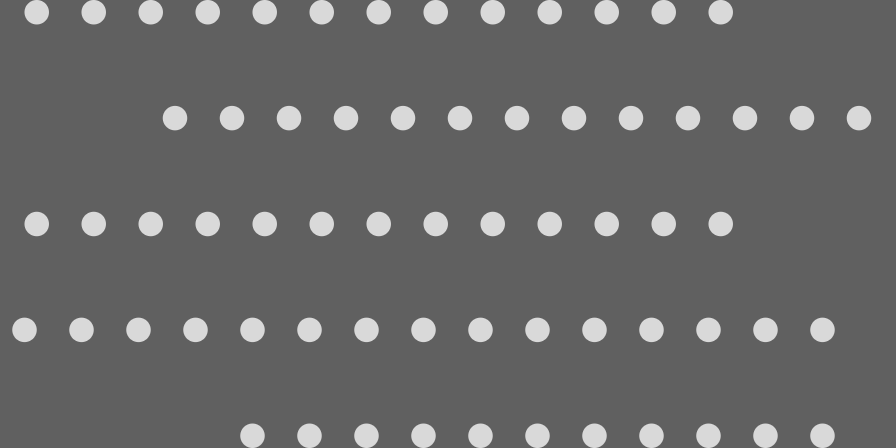
A Shadertoy shader for this pattern:

```glsl
// Five staggered rows of pale dots, of unequal length, on a flat grey ground.
#define ROWS 5
#define RADIUS 0.0273
#define DOT_PITCH 0.12723
#define ROW_PITCH ((1.0 - 2.0 * RADIUS) / float(ROWS - 1))
#define GROUND vec3(0.378)
#define DOT_COLOR vec3(0.852)

// Per row, bottom to top: x of the first dot centre, number of dots
const vec2 rowLayout[ROWS] = vec2[ROWS](
    vec2(0.5636, 11.0),
    vec2(0.0547, 15.0),
    vec2(0.0820, 13.0),
    vec2(0.3906, 13.0),
    vec2(0.0820, 13.0)
);

// Signed distance to the nearest dot of the nearest row
float dotDistance(vec2 p) {
    float row = clamp(round((p.y - RADIUS) / ROW_PITCH), 0.0, float(ROWS - 1));
    vec2 layout_ = rowLayout[int(row)];
    float column = clamp(round((p.x - layout_.x) / DOT_PITCH), 0.0, layout_.y - 1.0);
    vec2 center = vec2(layout_.x + column * DOT_PITCH, RADIUS + row * ROW_PITCH);
    return length(p - center) - RADIUS;
}

void mainImage(out vec4 fragColor, in vec2 fragCoord) {
    // Canvas height is one unit
    vec2 p = fragCoord / iResolution.y;
    float pixel = 1.0 / iResolution.y;

    // Antialiased coverage over one pixel
    float coverage = clamp(0.5 - dotDistance(p) / pixel, 0.0, 1.0);
    fragColor = vec4(mix(GROUND, DOT_COLOR, coverage), 1.0);
}
```
